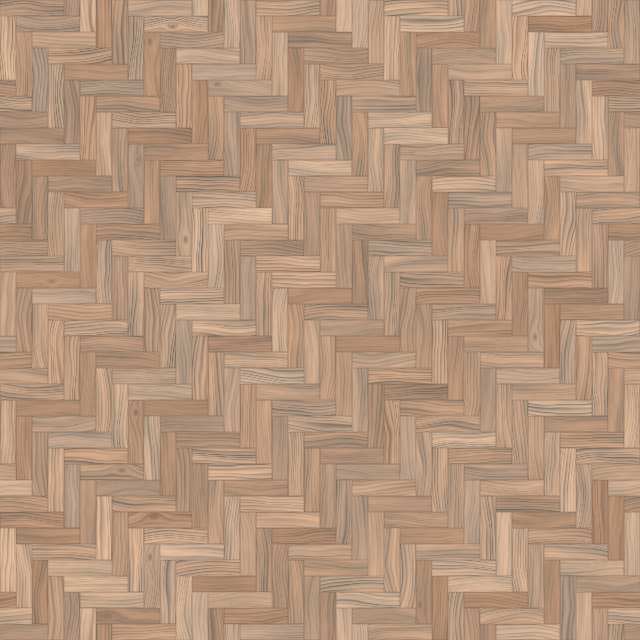
Give the GLSL for this texture, as a WebGL 1 fragment shader.

```glsl
precision highp float;
// Herringbone parquet of pale brown wood: 4:1 blocks on a 40 by 40 cell grid, each with its own grain.
uniform vec2 u_resolution;

const float CELLS = 40.0;

vec2 hash2(vec2 p) {
  vec3 h = fract(p.xyx * vec3(0.1031, 0.1030, 0.0973));
  h += dot(h, h.yzx + 33.33);
  return fract((h.xx + h.yz) * h.zy);
}

float cornerSlope(vec2 corner, vec2 offset) {
  return dot(hash2(corner) * 2.0 - 1.0, offset);
}

// Gradient noise, roughly -0.7 to 0.7
float noise(vec2 p) {
  vec2 i = floor(p), f = p - i;
  vec2 u = f * f * f * (f * (f * 6.0 - 15.0) + 10.0);
  vec2 e = vec2(1.0, 0.0);
  float low = mix(cornerSlope(i, f), cornerSlope(i + e, f - e), u.x);
  float high = mix(cornerSlope(i + e.yx, f - e.yx), cornerSlope(i + 1.0, f - 1.0), u.x);
  return mix(low, high, u.y);
}

vec3 woodColor(vec2 q, vec2 id) {
  vec2 seed = hash2(id) * 200.0;
  vec2 bend = hash2(id + 71.0) - 0.5;
  vec2 tone = hash2(id + 133.0);
  vec2 ringStyle = hash2(id + 197.0);
  vec2 knotPick = hash2(id + 251.0);
  vec2 g = q - vec2(2.0, 0.5);

  // Growth rings run along the block, tilted, bowed and gently wavy
  float rings = g.y + bend.x * 0.16 * g.x + bend.y * 0.10 * g.x * g.x
              + 0.30 * noise(g * vec2(0.40, 0.7) + seed)
              + 0.04 * noise(g * vec2(1.0, 2.0) + seed);

  // Very few blocks hold a knot that pulls the rings around it
  vec2 knotCentre = (hash2(id + 307.0) - 0.5) * vec2(3.0, 0.5);
  float knotDist = length((g - knotCentre) * vec2(0.6, 1.0));
  float hasKnot = step(0.98, knotPick.x);
  rings = mix(rings, knotDist, hasKnot * exp(-5.0 * knotDist * knotDist));

  // Dark latewood lines of uneven spacing and strength
  float phase = 6.2832 * (rings * mix(3.6, 6.0, ringStyle.x)
              + 1.1 * noise(vec2(g.x * 0.1, rings * 2.3) + seed));
  float latewood = pow(0.5 + 0.5 * sin(phase + 0.6 * sin(phase)), 1.7);
  float band = noise(vec2(g.x * 0.2, rings * 2.2) + seed + 40.0);
  float strength = mix(0.35, 1.1, ringStyle.y) * (0.75 + 0.9 * band);
  float fibre = noise(vec2(q.x * 1.2, q.y * 9.0) + seed);

  // Block tone from tan to pale, some weathered grey
  vec3 wood = mix(vec3(0.685, 0.545, 0.44), vec3(0.835, 0.715, 0.61), tone.x);
  wood = mix(wood, vec3(0.69, 0.60, 0.525), 0.8 * pow(tone.y, 3.0));
  float greyness = smoothstep(0.25, 0.85, knotPick.y + band);
  vec3 streak = mix(vec3(0.60, 0.42, 0.31), vec3(0.49, 0.425, 0.37), greyness);
  wood = mix(wood, streak, clamp(latewood * strength * 0.72, 0.0, 1.0));

  // Soft lengthwise stripes, pale warm to dull grey
  wood *= 1.0 + 0.06 * fibre + band * vec3(-0.20, -0.16, -0.13);
  float knotCore = hasKnot * (1.0 - smoothstep(0.04, 0.22, knotDist));
  return mix(wood, vec3(0.53, 0.40, 0.31), 0.45 * knotCore);
}

void main() {
  vec2 uv = gl_FragCoord.xy / u_resolution;
  vec2 p = vec2(uv.x, 1.0 - uv.y) * CELLS;
  float pixel = CELLS / min(u_resolution.x, u_resolution.y);

  // Each diagonal of cells alternates four lying and four upright
  vec2 cell = floor(p);
  float diagonal = mod(cell.x - cell.y, 8.0);
  bool lying = diagonal < 3.5;
  vec2 start = cell - (lying ? vec2(diagonal, 0.0) : vec2(0.0, 7.0 - diagonal));
  vec2 q = lying ? p - start : (p - start).yx;
  vec2 id = mod(start, CELLS) + (lying ? 0.0 : 50.0);

  // Neighbouring blocks drift together in brightness
  vec3 color = woodColor(q, id) * (1.0 + 0.09 * noise(start * 0.13 + 7.3));

  // Faint hairline joint, a little uneven from block to block
  vec2 toEdge = min(q, vec2(4.0, 1.0) - q);
  float edge = min(toEdge.x, toEdge.y);
  float joint = 1.0 - smoothstep(0.0, max(pixel, 0.05), edge);
  color = mix(color, vec3(0.45, 0.35, 0.28), joint * mix(0.25, 0.6, hash2(id + 409.0).x));

  gl_FragColor = vec4(color, 1.0);
}
```
